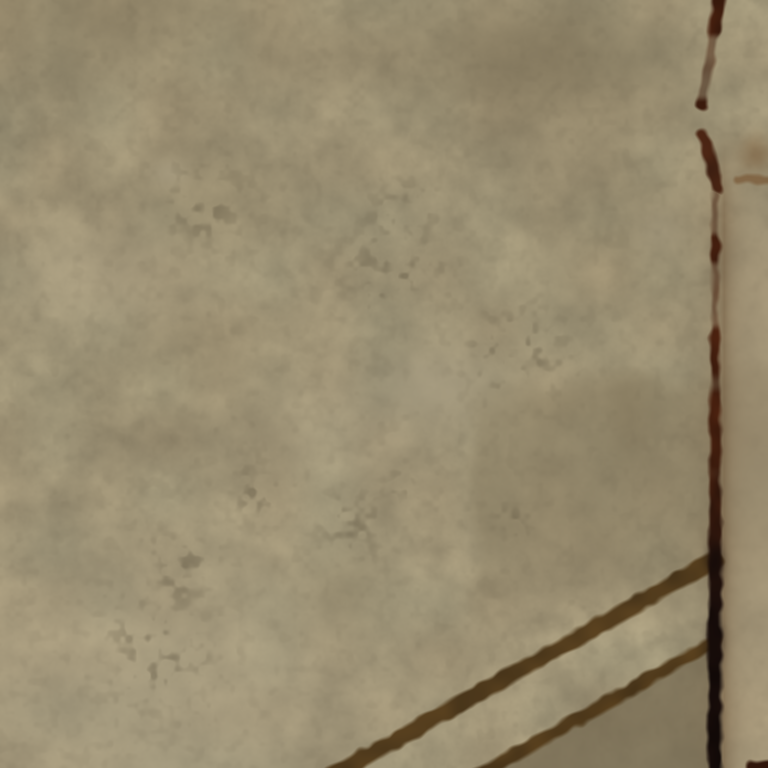
This texture is drawn by a Shadertoy shader. Its source:

```glsl
// Weathered plaster wall: layered value noise gives the mottled stone, broad
// soft blobs tint it, clustered specks pit it. Distances to segments draw the
// rusty broken seam and the two diagonal brown bands at the lower right.
#define STONE vec3(0.612, 0.568, 0.456)
#define SHADE vec3(0.500, 0.450, 0.345)
#define PALE vec3(0.670, 0.630, 0.525)
#define BAND vec3(0.285, 0.200, 0.085)
#define RUST vec3(0.270, 0.120, 0.055)
#define SOOT vec3(0.085, 0.045, 0.035)
#define SEAM_X 0.931
#define MOTTLE 0.27
#define PITTING 0.42
#define SOFTNESS 0.0036

float hash(vec2 p) {
    vec3 q = fract(p.xyx * 0.1031);
    q += dot(q, q.yzx + 33.33);
    return fract((q.x + q.y) * q.z);
}
float noise(vec2 p) {
    vec2 i = floor(p), f = fract(p);
    f = f * f * (3.0 - 2.0 * f);
    return mix(mix(hash(i), hash(i + vec2(1, 0)), f.x),
               mix(hash(i + vec2(0, 1)), hash(i + vec2(1, 1)), f.x), f.y);
}
float fbm(vec2 p) {
    float sum = 0.0, amp = 0.5;
    for (int i = 0; i < 4; i++) {
        sum += amp * noise(p);
        p = mat2(1.6, 1.2, -1.2, 1.6) * p + 17.3;
        amp *= 0.55;
    }
    return sum;
}
float blob(vec2 p, float x, float y, float rx, float ry) {
    vec2 q = (p - vec2(x, y)) / vec2(rx, ry);
    return exp(-dot(q, q));
}
float segment(vec2 p, vec2 a, vec2 b) {
    vec2 ab = b - a;
    return length(p - a - ab * clamp(dot(p - a, ab) / dot(ab, ab), 0.0, 1.0));
}
float inside(float d) {
    float w = max(SOFTNESS, 0.75 / iResolution.y);
    return 1.0 - smoothstep(-w, w, d);
}

// Pit clusters: centre and radius
const vec3 CLUSTERS[10] = vec3[10](
    vec3(0.525, 0.720, 0.035), vec3(0.675, 0.535, 0.050),
    vec3(0.235, 0.255, 0.040), vec3(0.205, 0.150, 0.060),
    vec3(0.335, 0.360, 0.030), vec3(0.460, 0.315, 0.035),
    vec3(0.665, 0.320, 0.020), vec3(0.265, 0.735, 0.045),
    vec3(0.525, 0.365, 0.020), vec3(0.510, 0.645, 0.050));

vec3 plaster(vec2 p) {
    vec3 col = STONE * (1.0 + MOTTLE * (fbm(p * 12.0) - 0.49));
    col *= 1.0 + 0.13 * (fbm(p * 42.0 + 5.0) - 0.49);
    col += vec3(0.016, 0.0, -0.006) * (noise(p * 14.0 + 40.0) - 0.5);
    // Broad stains, then the worn patch with a crisp upper left edge
    float stain = 0.50 * blob(p, 0.72, 0.93, 0.19, 0.09) + 0.42 * blob(p, 0.10, 0.99, 0.36, 0.11)
                + 0.28 * blob(p, 0.27, 0.73, 0.09, 0.07) + 0.30 * blob(p, 0.44, 0.22, 0.06, 0.06)
                + 0.22 * blob(p, 0.82, 0.46, 0.03, 0.06) + 0.20 * blob(p, 0.26, 0.52, 0.12, 0.10)
                + 0.22 * blob(p, 0.80, 0.68, 0.14, 0.16);
    vec2 q = p + 0.03 * vec2(noise(p * 18.0), noise(p * 18.0 + 9.0)) - 0.015;
    float worn = smoothstep(0.600, 0.630, q.x) * smoothstep(0.16, 0.34, p.y)
               * (1.0 - smoothstep(0.46, 0.51, q.y - 0.10 * (q.x - 0.62)));
    col = mix(col, SHADE, min(stain + 0.46 * worn, 1.0));
    // Pale areas
    float light = 0.55 * blob(p, 0.57, 0.50, 0.07, 0.05) + 0.45 * blob(p, 0.22, 0.775, 0.025, 0.018)
                + 0.35 * blob(p, 0.13, 0.64, 0.12, 0.07) + 0.45 * blob(p, 0.18, 0.08, 0.32, 0.20)
                + 0.25 * blob(p, 0.45, 0.45, 0.14, 0.08) + 0.35 * blob(p, 0.86, 0.70, 0.03, 0.03);
    col = mix(col, PALE, min(light, 1.0));
    // Pits
    float cluster = 0.0;
    for (int i = 0; i < 10; i++) {
        vec3 c = CLUSTERS[i];
        cluster = max(cluster, blob(p, c.x, c.y, c.z, c.z));
    }
    float grain = 0.55 * noise(p * 70.0) + 0.45 * noise(p * 125.0 + 3.0);
    float pits = smoothstep(0.48, 0.85, grain) * (0.20 + 0.9 * cluster);
    return mix(col, SHADE * 0.74, PITTING * min(pits, 1.0));
}

void mainImage(out vec4 fragColor, in vec2 fragCoord) {
    vec2 p = fragCoord / iResolution.xy;
    vec3 col = plaster(p);
    vec2 rough = p + 0.005 * (vec2(noise(p * 75.0), noise(p * 75.0 + 7.0)) - 0.5);
    // Shadowed corner below the lower diagonal
    float corner = inside(p.y - 0.565 * (p.x - 0.635)) * step(p.x, SEAM_X);
    col = mix(col, SHADE * 0.90, 0.70 * corner);
    // Pale strip right of the seam, with a brown shadow and rust marks
    float strip = smoothstep(0.935, 0.955, p.x) * (1.0 - smoothstep(0.6, 0.9, p.y));
    col = mix(col, PALE * vec3(0.97, 0.93, 0.90), 0.45 * strip);
    float halo = exp(-abs(p.x - 0.943) / 0.012) * (1.0 - smoothstep(0.7, 0.85, p.y));
    col = mix(col, SHADE * vec3(0.92, 0.82, 0.76), 0.6 * halo);
    float mark = 0.50 * inside(segment(rough, vec2(0.962, 0.767), vec2(1.01, 0.766)) - 0.005)
               + 0.35 * blob(rough, 0.985, 0.80, 0.022, 0.022);
    col = mix(col, BAND * vec3(1.5, 1.35, 1.5), mark);
    // Diagonal bands
    float upper = segment(rough, vec2(0.432, -0.010), vec2(0.931, 0.271)) - 0.0105;
    float lower = segment(rough, vec2(0.615, -0.014), vec2(0.931, 0.165)) - 0.0082;
    float tone = 0.9 + 0.3 * noise(p * 40.0);
    col = mix(col, BAND * tone, 0.94 * max(inside(upper), inside(lower)));
    // Seam: sooty below, kinked above, broken into beads in the middle
    float wear = noise(vec2(3.0, p.y * 34.0)), thin = smoothstep(0.34, 0.44, p.y);
    float straight = segment(rough, vec2(SEAM_X, -0.02), vec2(SEAM_X, 0.75)) - mix(0.0082, 0.0032 + 0.0045 * wear, thin);
    float kink = segment(rough, vec2(0.934, 0.756), vec2(0.915, 0.826)) - 0.0072;
    float top = min(segment(rough, vec2(0.914, 0.864), vec2(0.927, 0.935)),
                    segment(rough, vec2(0.927, 0.935), vec2(0.939, 1.02))) - 0.0055 - 0.003 * wear;
    vec3 ink = mix(SOOT, RUST, smoothstep(0.18, 0.44, p.y)) * (0.75 + 0.4 * noise(p * 50.0));
    float beads = mix(1.0, mix(0.45, 1.0, smoothstep(0.15, 0.5, wear)), thin);
    col = mix(col, ink, max(beads * inside(min(straight, top)), 0.95 * inside(kink)));
    float joints = blob(p, SEAM_X, 0.27, 0.010, 0.02) + blob(p, SEAM_X, 0.168, 0.010, 0.02);
    col = mix(col, SOOT, 0.8 * joints);
    col = mix(col, RUST * 0.7, inside(segment(rough, vec2(0.982, 0.0), vec2(1.02, 0.004)) - 0.009));
    fragColor = vec4(col, 1.0);
}
```
